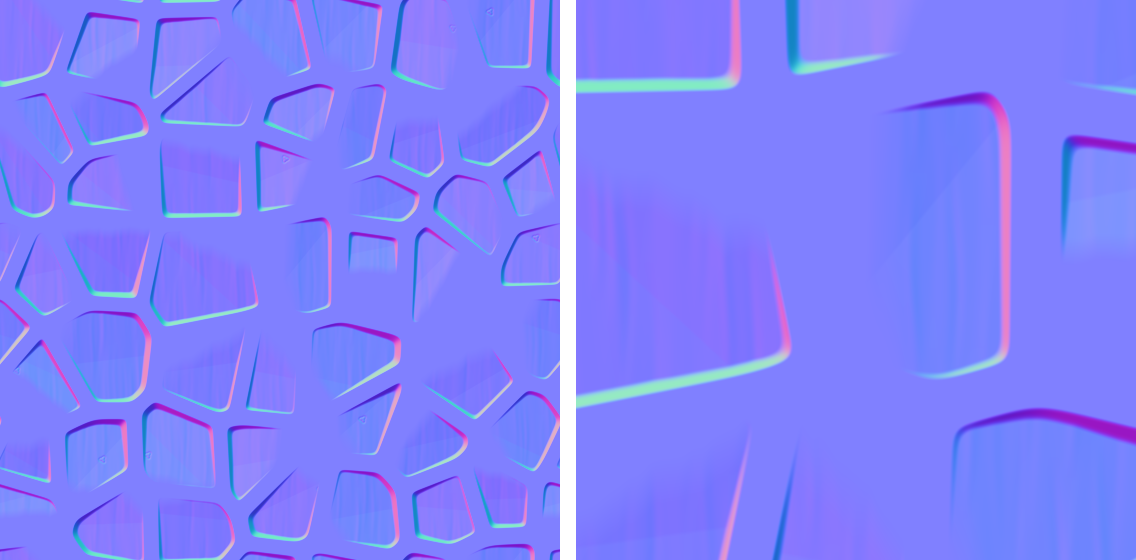
Left: the whole. Right: its middle third, enlarged.
Give the GLSL for this texture map, as a WebGL 2 fragment shader.

```glsl
#version 300 es
precision highp float;
// Tangent-space normal map of tilted stones half sunk into flat ground.
// Cellular noise outlines the stones; each is a creased, scratched plane cut
// by a steep bevel. The normal comes from differences of the height field.

uniform vec2 u_resolution;
out vec4 fragColor;

const float GRID = 7.0; // stones per canvas side

vec2 hash2(vec2 p) {
  vec2 q = vec2(dot(p, vec2(127.1, 311.7)), dot(p, vec2(269.5, 183.3)));
  return fract(sin(q) * 43758.547);
}

float smoothMin(float a, float b, float k) {
  float h = max(k - abs(a - b), 0.0) / k;
  return min(a, b) - h * h * k * 0.25;
}

vec2 stoneCentre(vec2 cell) {
  return cell + 0.08 + 0.84 * hash2(mod(cell, GRID) + 3.0);
}

// Distance to the rounded cell border; also returns cell id and its centre
float cellBorder(vec2 p, out vec2 id, out vec2 centre) {
  vec2 base = floor(p);
  float nearest = 9.0;
  for (int j = -1; j <= 1; j++)
    for (int i = -1; i <= 1; i++) {
      vec2 cell = base + vec2(i, j);
      vec2 c = stoneCentre(cell);
      float d = distance(p, c);
      if (d < nearest) { nearest = d; id = cell; centre = c; }
    }
  float sum = 0.0;
  for (int j = -2; j <= 2; j++)
    for (int i = -2; i <= 2; i++) {
      vec2 cell = id + vec2(i, j);
      if (i == 0 && j == 0) continue;
      vec2 c = stoneCentre(cell);
      float d = dot(0.5 * (centre + c) - p, normalize(c - centre));
      sum += exp(-d / 0.025);
    }
  return -0.025 * log(sum);
}

// Long vertical grooves and ridges in staggered columns
float scratches(vec2 p, float seed) {
  float x = p.x / 0.012;
  float sum = 0.0;
  for (int i = -1; i <= 1; i++) {
    float column = floor(x) + float(i);
    float y = p.y / 0.15 + hash2(vec2(column, seed)).x;
    vec2 rnd = hash2(vec2(column, floor(y) + seed));
    float dx = x - column - 0.2 - 0.6 * rnd.x + 0.12 * sin(y * 7.0 + rnd.y * 6.0);
    sum += (rnd.y - 0.55) * sin(3.1416 * fract(y)) * exp(-dx * dx * 11.0);
  }
  float waves = sin(p.x * 95.0 + seed + 0.6 * sin(p.y * 17.0))
              + 0.5 * sin(p.x * 210.0 - seed + 0.8 * sin(p.y * 23.0 + seed));
  return 0.0008 * sum + 0.00022 * waves;
}

// Sparse small ring-shaped chips
float chips(vec2 p) {
  vec2 cell = floor(p * 13.0);
  vec2 rnd = hash2(cell + 71.0);
  vec2 q = p - (cell + 0.25 + 0.5 * rnd) / 13.0;
  float r = length(q) + 0.0012 * sin(3.0 * atan(q.y, q.x) + rnd.x * 6.0);
  float ring = (r - 0.005) / 0.0018;
  return step(0.86, hash2(cell + 19.0).x) * 0.0005 * exp(-ring * ring);
}

float height(vec2 p) {
  vec2 id, centre;
  float border = cellBorder(p * GRID, id, centre) / GRID;
  id = mod(id, GRID);
  vec2 q = p - centre / GRID;
  vec2 rnd = hash2(id + 31.0);
  vec2 rnd2 = hash2(id + 57.0);

  // Tilted top with one crease falling towards the lower side
  float angle = 6.2832 * rnd.x;
  vec2 uphill = vec2(cos(angle), sin(angle));
  float top = 0.0045 + dot(q, uphill) * mix(0.08, 0.15, rnd.y);
  float fall = -1.57 + 2.0 * (rnd2.x - 0.5);
  float crease = dot(q, vec2(cos(fall), sin(fall))) - 0.03 * (rnd2.y - 0.4);
  top -= 0.055 * max(crease, 0.0);
  top += scratches(p, floor(rnd.x * 50.0)) + chips(p);

  // Steep bevel, then sink everything below ground level
  float bevel = 1.6 * (border - 0.011 - 0.006 * rnd2.x);
  float stone = smoothMin(top, bevel, 0.003);
  return -smoothMin(-stone, 0.0, 0.0012);
}

void main() {
  vec2 p = gl_FragCoord.xy / min(u_resolution.x, u_resolution.y);
  vec2 e = vec2(0.0012, 0.0);
  vec2 slope = vec2(height(p + e.xy) - height(p - e.xy),
                    height(p + e.yx) - height(p - e.yx)) / (2.0 * e.x);
  // Green points down the canvas
  vec3 normal = normalize(vec3(-slope.x, slope.y, 1.0));
  fragColor = vec4(0.5 + 0.5 * normal, 1.0);
}
```
